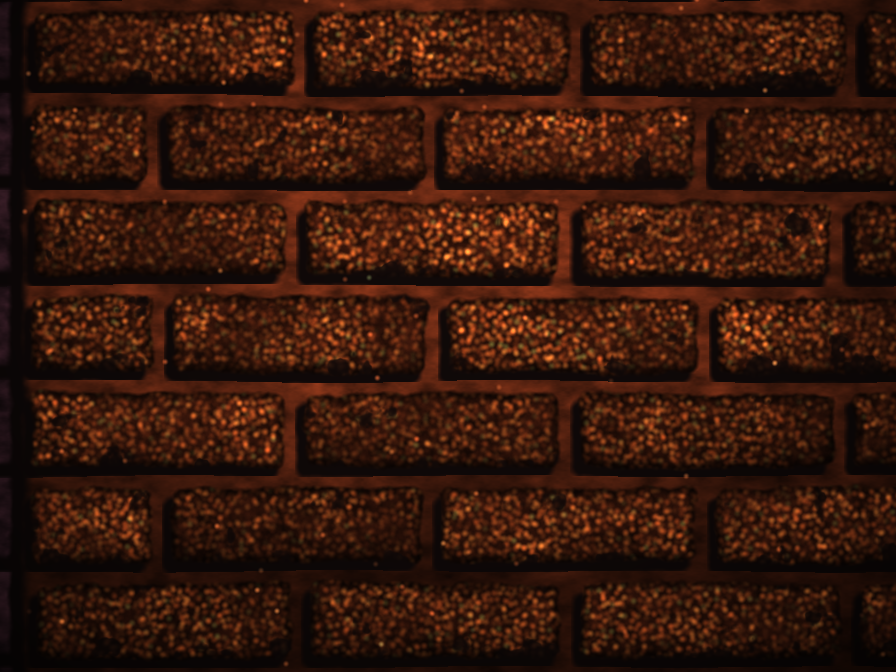
This texture is drawn by a Shadertoy shader. Its source:

```glsl
// A dim wall of glittering bricks in running bond, lit from the front right.
// Rounded boxes with noisy edges form the bricks, shifted copies give shadows,
// and scattered discs on jittered grids make the coarse sparkling grain.
#define ROW_PITCH 0.1417
#define BRICK_PITCH 0.408
#define WALL_LEFT 0.036
#define JOINT_JITTER 0.04
#define HALF_JOINT 0.015
#define HALF_HEIGHT 0.0555
#define EDGE_WEAR 0.014
#define GRAIN_DENSITY 118.0
#define SHADOW_OFFSET vec2(-0.012, 0.015)

const vec3 SHADOW = vec3(0.05, 0.028, 0.027);
const vec3 MORTAR = vec3(0.32, 0.125, 0.06);
const vec3 CLAY = vec3(0.21, 0.08, 0.04);
const vec3 COPPER = vec3(0.52, 0.21, 0.075);
const vec3 GOLD = vec3(0.72, 0.42, 0.16);
const vec3 VIOLET = vec3(0.25, 0.13, 0.17);

vec3 hash3(vec2 p) {
    vec3 q = fract(vec3(p.xyx) * vec3(0.1031, 0.1030, 0.0973));
    q += dot(q, q.yxz + 33.33);
    return fract((q.xxy + q.yzz) * q.zyx);
}

float noise(vec2 p) {
    vec2 i = floor(p), f = fract(p);
    f = f * f * (3.0 - 2.0 * f);
    return mix(mix(hash3(i).x, hash3(i + vec2(1, 0)).x, f.x),
               mix(hash3(i + vec2(0, 1)).x, hash3(i + vec2(1, 1)).x, f.x), f.y);
}

float fbm(vec2 p) {
    float sum = 0.0, weight = 0.5;
    for (int i = 0; i < 4; i++) {
        sum += weight * noise(p);
        p = p * 2.03 + 17.3;
        weight *= 0.5;
    }
    return sum / 0.9375;
}

// Jittered soft discs; only the given share of cells is lit.
vec3 glitter(vec2 p, float share, float radius) {
    vec3 sum = vec3(0);
    vec2 cell = floor(p);
    for (int y = -1; y <= 1; y++)
    for (int x = -1; x <= 1; x++) {
        vec2 id = cell + vec2(x, y);
        vec3 h = hash3(id + 40.0), tint = hash3(id + 191.0);
        float disc = smoothstep(radius, 0.0, length(p - id - h.xy));
        vec3 colour = mix(COPPER, GOLD, tint.x * tint.x);
        colour = mix(colour, vec3(0.32, 0.34, 0.15), step(0.92, tint.y));
        sum += colour * disc * step(h.z, share) * (0.15 + 0.85 * tint.z);
    }
    return sum;
}

float box(vec2 p, vec2 halfSize, float corner) {
    vec2 d = abs(p) - halfSize + corner;
    return length(max(d, 0.0)) + min(max(d.x, d.y), 0.0) - corner;
}

// Joints drift together along a row and a little on their own.
float jointX(float row, float k) {
    float drift = 0.6 * hash3(vec2(3, row + 51.0)).y + 0.4 * hash3(vec2(k + 9.0, row + 23.0)).x;
    return WALL_LEFT + BRICK_PITCH * (k + 0.5 * mod(row, 2.0)) + JOINT_JITTER * (drift - 0.5);
}

void mainImage(out vec4 fragColor, in vec2 fragCoord) {
    vec2 p = fragCoord / iResolution.y;
    p.y = 1.0 - p.y;
    float soft = max(0.004, 1.5 / iResolution.y);
    vec2 q = p + 0.007 * vec2(0, noise(p * vec2(4, 7)) - 0.5);

    // Find the brick between two jittered joints
    float row = floor(q.y / ROW_PITCH);
    float k = floor((q.x - WALL_LEFT) / BRICK_PITCH - 0.5 * mod(row, 2.0));
    k += step(jointX(row, k + 1.0), q.x) - step(q.x, jointX(row, k));
    float left = max(jointX(row, k), WALL_LEFT - 0.004), right = jointX(row, k + 1.0);
    vec3 brickHash = hash3(vec2(k + 31.0, row + 7.0));
    vec2 centre = vec2(0.5 * (left + right), (row + 0.5) * ROW_PITCH + 0.002);
    vec2 halfSize = vec2(0.5 * (right - left) - HALF_JOINT, HALF_HEIGHT);
    vec2 local = q - centre;
    local.y += local.x * 0.02 * (brickHash.y - 0.5);
    float wear = EDGE_WEAR * (fbm(p * 30.0) - 0.47);
    float brick = box(local, halfSize, 0.014) + wear;
    float shadow = box(local - SHADOW_OFFSET, halfSize, 0.014) + 0.5 * wear;

    // Mortar bed with cast shadows
    float dust = fbm(p * vec2(30, 55));
    vec3 colour = MORTAR * (0.35 + 0.95 * dust) * mix(1.15, 0.5, smoothstep(0.5, 1.0, p.y));
    colour *= 0.55 + 0.9 * fbm(p * 6.0 + 9.0);
    colour = mix(SHADOW, colour, smoothstep(-0.004, 0.008, shadow));

    // Brick face: mottled clay, dense grain, brighter flakes
    float patchy = smoothstep(0.2, 0.8, fbm(p * 9.0 + brickHash.xy * 20.0));
    vec3 face = CLAY * (0.25 + 0.9 * fbm(p * 70.0));
    face += glitter(p * GRAIN_DENSITY, 0.9, 0.85) * (0.3 + 0.6 * patchy);
    face += glitter(p * GRAIN_DENSITY * 0.7 + 60.0, 0.16, 0.6) * (0.35 + 0.5 * patchy);
    face *= 0.8 + 0.38 * brickHash.z;
    face *= mix(0.4, 1.0, smoothstep(0.0, 0.016, -brick));
    face *= 1.08 - 5.0 * max(local.y, 0.0);
    float chip = fbm(p * 24.0 + 70.0) + 0.12 * smoothstep(0.02, 0.05, local.y);
    face = mix(face, SHADOW, 0.8 * smoothstep(0.70, 0.80, chip));
    colour = mix(colour, face, smoothstep(soft, -soft, brick));

    // Dark crack and violet return wall along the left side
    float edge = p.x + 0.012 * (fbm(p * 30.0) - 0.5);
    float sideJoint = smoothstep(0.04, 0.12, abs(fract(q.y / ROW_PITCH) - 0.92));
    vec3 side = mix(SHADOW, VIOLET * (0.1 + 1.2 * dust), sideJoint * smoothstep(0.020, 0.010, edge));
    colour = mix(side, colour, smoothstep(0.030, 0.050, edge));

    // Stray pale glints and falloff of the light
    colour += glitter(p * 38.0 + 300.0, 0.045, 0.22) * vec3(1.2, 1.3, 1.7);
    vec2 fromLight = (p - vec2(0.66, 0.42)) * vec2(0.85, 1.0);
    colour *= 1.22 - 1.3 * dot(fromLight, fromLight);
    fragColor = vec4(clamp(colour, 0.0, 1.0), 1.0);
}
```
